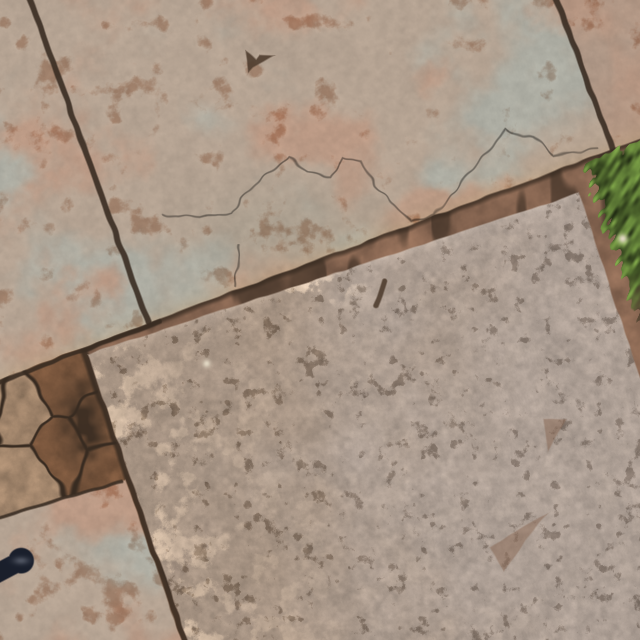
Give the GLSL for this texture, as a WebGL 2 fragment shader.

```glsl
#version 300 es
precision highp float;
uniform vec2 u_resolution;
out vec4 fragColor;

#define EDGE_SOFT .0018
#define GRAIN .1
#define PIT_DEPTH .16
#define FLAKE_GAIN .17
#define CRACK_WIDTH .003
#define JOINT_WIDTH .0045

const vec3 SAND = vec3(.71, .64, .575), PINK = vec3(.73, .6, .52);
const vec3 BLUE_GREY = vec3(.68, .68, .64), GRASS = vec3(.33, .43, .19);
const vec3 WORN = vec3(.655, .58, .515), WORN_GREY = vec3(.68, .625, .585);
const vec3 CLAY = vec3(.53, .4, .32), SOIL = vec3(.22, .17, .13);

float hash(vec2 p) { return fract(sin(dot(p, vec2(127.1, 311.7))) * 43758.5); }

float noise(vec2 p) {
  vec2 i = floor(p), f = fract(p);
  f *= f * (3. - 2. * f);
  return mix(mix(hash(i), hash(i + vec2(1, 0)), f.x),
             mix(hash(i + vec2(0, 1)), hash(i + 1.), f.x), f.y);
}

float fbm(vec2 p) {
  float sum = 0., amp = .5;
  for (int i = 0; i < 5; i++, amp *= .5) {
    sum += amp * noise(p);
    p = mat2(1.6, 1.2, -1.2, 1.6) * p + 7.3;
  }
  return sum;
}

// Signed distance to a line, positive on its left
float side(vec2 p, vec2 a, vec2 b) {
  vec2 d = normalize(b - a), q = p - a;
  return d.x * q.y - d.y * q.x;
}

float segment(vec2 p, vec2 a, vec2 b) {
  vec2 q = p - a, d = b - a;
  return length(q - d * clamp(dot(q, d) / dot(d, d), 0., 1.));
}

// Inside distance of a clockwise triangle
float triangle(vec2 p, vec2 a, vec2 b, vec2 c) {
  return -max(side(p, a, b), max(side(p, b, c), side(p, c, a)));
}

float cover(float d) { return smoothstep(-EDGE_SOFT, EDGE_SOFT, d); }
float blob(vec2 p, vec2 c, vec2 r) { p = (p - c) / r; return exp(-dot(p, p)); }
vec2 warp(vec2 p, float f) { return vec2(noise(p * f), noise(p * f + 20.)) - .5; }

// Irregular stones set in soil
vec3 cobbles(vec2 p) {
  vec2 seeds[7] = vec2[7](vec2(.032, .36), vec2(.098, .4), vec2(.036, .25),
    vec2(.102, .3), vec2(.17, .28), vec2(.157, .335), vec2(-.025, .37));
  vec2 q = p + .012 * warp(p, 45.);
  float near = 9., next = 9., tone = 0.;
  for (int i = 0; i < 7; i++) {
    float d = length(q - seeds[i]);
    next = min(next, max(d, near));
    if (d < near) { near = d; tone = step(.07, seeds[i].x); }
  }
  vec3 stone = mix(vec3(.63, .52, .42), vec3(.48, .34, .24), tone) * (.8 + .4 * fbm(p * 55.));
  float moss = blob(p, vec2(.132, .34), vec2(.035, .06)) * (.3 + noise(p * 70.));
  return mix(SOIL, stone, smoothstep(.001, .009, next - near) * (1. - min(moss, .9)));
}

void main() {
  vec2 p = gl_FragCoord.xy / u_resolution, w = p + .003 * warp(p, 50.);
  float coarse = fbm(p * 7.), mid = fbm(p * 28. + 4.), fine = fbm(p * 105.);

  // Slab boundaries
  vec2 corner = vec2(.137, .447), tip = vec2(.905, .698);
  float upper = side(w, vec2(0, .406), vec2(.924, .753));
  float left = side(w, corner, vec2(.293, 0));
  float right = side(w, tip, vec2(1, .408));
  float top = side(w, corner, tip);
  float low = side(w, vec2(0, .192), vec2(.195, .25));

  // Clay joint and cobbles
  vec3 col = CLAY * (.72 + .55 * mid);
  col = mix(col, SOIL, .6 * smoothstep(.58, .75, noise(p * vec2(38, 9))));
  col = mix(col, SOIL, .75 * smoothstep(-.009, 0., upper));
  col = mix(col, cobbles(p), cover(-left - .003));
  col = mix(col, SOIL, .85 - .85 * smoothstep(.002, .009, abs(left + .004)));

  // Pale stained slabs
  vec3 pale = mix(SAND, BLUE_GREY, smoothstep(.46, .7, coarse));
  pale = mix(pale, PINK, smoothstep(.48, .72, fbm(p * 9. + 31.)));
  pale = mix(pale, PINK * .95, .75 * cover(side(w, vec2(.87, 1), vec2(.957, .768))));
  pale = mix(pale, vec3(.64, .61, .55), .6 * blob(p, vec2(.44, .64), vec2(.14, .07)));
  pale = mix(pale, vec3(.74, .63, .5), .6 * exp(-abs(upper) / .015));
  pale *= 1. + GRAIN * (fine + mid - .95);
  pale -= PIT_DEPTH * vec3(.7, 1, 1.1) * smoothstep(.6, .76, mid);
  col = mix(col, pale, cover(max(upper - .002, min(-low, -left - .009))));

  // Worn slab, flaking toward its left edge
  vec3 worn = mix(WORN, WORN_GREY, smoothstep(0., .6, p.x + .5 * coarse - .5));
  worn *= 1. + 2.2 * GRAIN * (fine + .7 * mid - .82);
  worn -= PIT_DEPTH * smoothstep(.6, .75, fbm(p * 62. + 13.));
  float flaking = .12 + exp(-abs(left) / .1) + 1.3 * blob(p, vec2(.495, .55), vec2(.055, .02));
  float flake = smoothstep(.53, .68, fbm(p * 40. + 50.)) - .35 * smoothstep(.55, .7, mid);
  worn += FLAKE_GAIN * vec3(1, .9, .75) * flaking * flake + .07 * exp(-abs(top) / .006);
  col = mix(col, worn, cover(min(min(-top, left), -right)));

  // Dark seams
  float seam = min(segment(w, vec2(.043, 1.01), vec2(.232, .495)),
                   segment(w, vec2(.866, 1.01), vec2(.957, .768)));
  seam = min(seam, segment(w, vec2(0, .404), vec2(.25, .498)) + .001);
  seam = min(seam, segment(w, vec2(0, .191), vec2(.19, .248)) + .002);
  col = mix(col, SOIL, .9 * cover(JOINT_WIDTH - seam));

  // Grass tuft
  float blades = noise(mat2(.8, .5, -.5, .8) * p * vec2(170, 65));
  float tuft = side(p, vec2(.914, .74), vec2(.99, .53)) + .024 * (blades - .5);
  vec3 grass = GRASS * (.45 + 1.05 * blades) * (.75 + .5 * mid);
  grass = mix(CLAY * .65, grass, smoothstep(.52, .6, p.y + .05 * blades));
  col = mix(col, grass, cover(tuft) * cover(.015 * blades - .012 - upper));

  // Surface cracks
  vec2 bends[18] = vec2[18](vec2(.254, .664), vec2(.312, .659), vec2(.362, .667), vec2(.378, .69),
    vec2(.41, .72), vec2(.449, .755), vec2(.479, .732), vec2(.518, .721), vec2(.536, .755),
    vec2(.562, .746), vec2(.586, .711), vec2(.641, .655), vec2(.677, .665), vec2(.72, .712),
    vec2(.79, .798), vec2(.833, .785), vec2(.866, .757), vec2(.931, .768));
  vec2 c = p + .007 * warp(p, 65.);
  float crack = segment(c, vec2(.368, .555), vec2(.375, .615));
  for (int i = 0; i < 17; i++) crack = min(crack, segment(c, bends[i], bends[i + 1]));
  col *= 1. - (.25 + .25 * mid) * (1. - smoothstep(0., CRACK_WIDTH, crack));

  // Leaf, twig, scuff and chips
  float leaf = max(triangle(w, vec2(.384, .92), vec2(.405, .904), vec2(.387, .887)),
                   triangle(w, vec2(.39, .892), vec2(.405, .914), vec2(.428, .913)));
  leaf = max(leaf, .004 - segment(w, vec2(.6, .56), vec2(.588, .522)));
  col = mix(col, SOIL * 1.4, .9 * cover(leaf));
  float scuff = max(triangle(w, vec2(.765, .145), vec2(.854, .198), vec2(.787, .107)),
                    triangle(w, vec2(.85, .345), vec2(.884, .345), vec2(.856, .295)));
  col = mix(col, CLAY, .5 * cover(scuff));
  float chips = blob(p, vec2(.323, .432), vec2(.006)) + blob(p, vec2(.973, .627), vec2(.007));
  col = mix(col, vec3(.88, .84, .76), chips);

  // Dark rounded handle
  vec2 knob = vec2(.033, .124);
  float handle = min(segment(p, vec2(-.02, .096), knob) - .015, length(p - knob) - .02);
  col = mix(col, vec3(.1, .12, .17) + .2 * blob(p, knob, vec2(.012, .006)), cover(-handle));

  fragColor = vec4(clamp(col, 0., 1.), 1);
}
```
